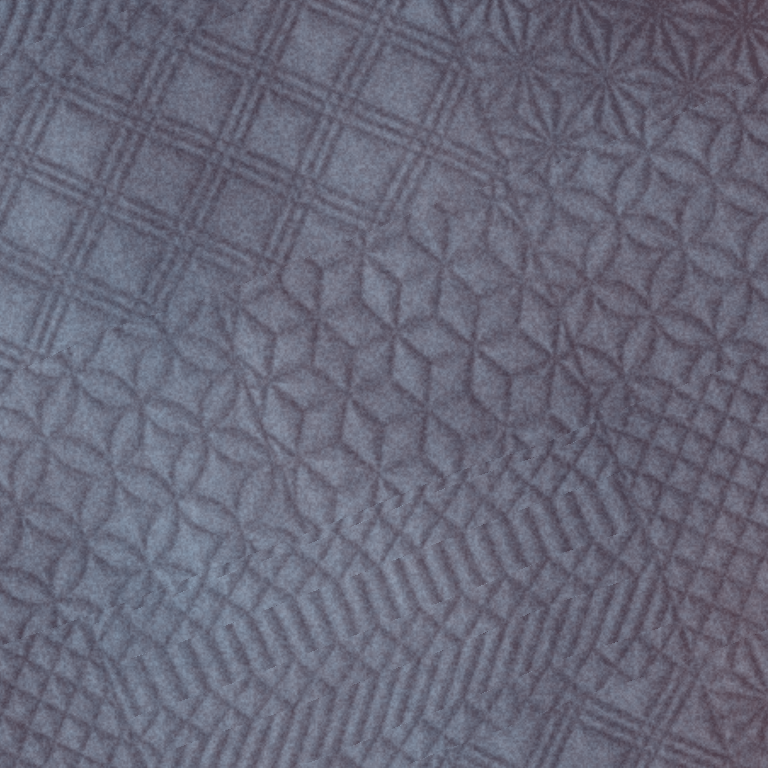
Give the GLSL for this texture, as a WebGL 1 fragment shader.

```glsl
precision highp float;
// Slate blue quilted cloth: slanted patches of plaid, stars, circles, cubes, slats and checks.
uniform vec2 u_resolution;

const float ROWS = 3.01;      // patch rows per canvas side
const float TILT = 0.367;     // slant of the patchwork
const float RIGHT_SEAM = 1.608;
const float CUBE_SEAM = 0.3725;
const float SLAT_SEAM = -0.537;
const vec3 SHADOW = vec3(0.335, 0.315, 0.375);
const vec3 LIGHT = vec3(0.515, 0.55, 0.62);

float hash(vec2 p) {
  vec3 q = fract(p.xyx * vec3(0.1031, 0.1030, 0.0973));
  q += dot(q, q.yzx + 33.33);
  return fract((q.x + q.y) * q.z);
}

float noise(vec2 p) {
  vec2 i = floor(p), f = fract(p);
  f = f * f * (3.0 - 2.0 * f);
  return mix(mix(hash(i), hash(i + vec2(1, 0)), f.x),
             mix(hash(i + vec2(0, 1)), hash(i + vec2(1, 1)), f.x), f.y);
}

vec2 rotate(vec2 p, float a) {
  float c = cos(a), s = sin(a);
  return vec2(c * p.x - s * p.y, s * p.x + c * p.y);
}

// Offset from the nearest cell centre of a square grid set on its corner
vec2 diagonalCell(vec2 p, float size) {
  return (fract(rotate(p, 0.7854) / size + 0.5) - 0.5) * size;
}

// Distance to evenly spaced lines
float lines(float x, float gap) {
  return (0.5 - abs(fract(x / gap) - 0.5)) * gap;
}

// Offset from the nearest node of a unit triangular lattice
vec2 hexCell(vec2 p) {
  vec2 r = vec2(1.732, 1.0);
  vec2 a = mod(p + 0.5 * r, r) - 0.5 * r;
  vec2 b = mod(p, r) - 0.5 * r;
  return dot(a, a) < dot(b, b) ? a : b;
}

// Three lines through a node
float rays(vec2 q) {
  return min(abs(q.y), min(abs(0.866 * q.x - 0.5 * q.y), abs(0.866 * q.x + 0.5 * q.y)));
}

float plaid(vec2 p) {
  vec2 q = 0.1768 - abs(diagonalCell(p, 0.3536));
  vec2 d = min(q, abs(q - 0.05));
  return min(d.x, d.y);
}

float circles(vec2 p, float size) {
  vec2 q = abs(diagonalCell(p, size));
  float r = size * 0.7071;
  float arcs = min(abs(length(q - vec2(size, 0.0)) - r), abs(length(q - vec2(0.0, size)) - r));
  return min(arcs, abs(length(q) - r));
}

float cubes(vec2 p, float size) {
  return rays(hexCell(p / size)) * size;
}

float stars(vec2 p, float size) {
  vec2 q = hexCell(p / size);
  return min(rays(q), rays(q.yx)) * size;
}

float checks(vec2 p, float size) {
  vec2 q = 0.5 * size - abs(diagonalCell(p, size));
  return min(q.x, q.y);
}

// Zigzag slats, joined by a chain of diamonds at each bend
float slats(vec2 p, float gap) {
  float x = p.x + 0.38 * p.y;
  float t = abs(fract(p.y / 0.8) - 0.5) * 0.8;
  float bend = min(t, 0.4 - t);
  float diamonds = min(lines(x + bend, 2.0 * gap), lines(x - bend, 2.0 * gap)) * 0.707;
  return bend < gap ? diamonds : lines(x + 0.41 * (t - gap) + gap, gap) * 0.92;
}

// Distance to the nearest stitch line or patch edge
float stitches(vec2 p) {
  float row = mod(floor(p.y), 3.0);
  vec2 c = vec2(p.x, fract(p.y));
  float d, seam = abs(c.x - RIGHT_SEAM);
  if (row < 0.5) {
    d = c.x < RIGHT_SEAM ? plaid(c - vec2(0.604, 0.25)) : stars(c - vec2(2.12, 0.76), 0.333);
  } else if (row < 1.5) {
    bool inCubes = c.x > CUBE_SEAM && c.x < RIGHT_SEAM;
    d = inCubes ? cubes((c - vec2(0.718, 0.23)) * vec2(1.08, 1.0), 0.333)
                : circles(c - vec2(-0.045, 0.098), 0.2828);
    seam = min(seam, abs(c.x - CUBE_SEAM));
  } else {
    bool inSlats = c.x > SLAT_SEAM && c.x < RIGHT_SEAM;
    d = inSlats ? slats(c - vec2(0.0, 0.13), 0.09) : checks(c, 0.1179);
    seam = min(seam, abs(c.x - SLAT_SEAM));
  }
  float rowEdge = min(c.y, 1.0 - c.y) + 0.025;
  return min(d, min(seam, rowEdge));
}

// Padded height with uneven stitch depth and loose wrinkles
float height(vec2 p) {
  vec2 warp = vec2(noise(p * 2.3), noise(p * 2.3 + 17.0)) - 0.5;
  vec2 q = rotate(p, TILT) + 0.035 * warp - vec2(0.0, 0.3725);
  float d = stitches(q);
  float puff = 1.0 - exp(-sqrt(d * d + 0.00004) / 0.032);
  float depth = mix(0.65, 1.0, noise(p * 3.7 + 5.0));
  return puff * depth + 0.22 * noise(q * vec2(11.0, 8.0)) + 0.1 * noise(p * 31.0);
}

void main() {
  vec2 uv = gl_FragCoord.xy / u_resolution;
  vec2 p = vec2(uv.x, 1.0 - uv.y) * ROWS;

  // Relief lit along the rows from the left, with darker grooves
  vec2 e = vec2(0.0088, -0.0032);
  float front = height(p + e), back = height(p - e);
  float tone = 0.5 + 1.05 * (front - back) + 0.55 * (0.5 * (front + back) - 0.72);

  // Broad light, brighter at the lower left, and woven grain
  float corner = distance(uv, vec2(0.25, 0.38));
  tone += 0.3 * (noise(p * 1.3 + 9.0) - 0.5) + 0.48 * (0.38 - corner);
  tone += 0.34 * (noise(p * 75.0) - 0.5) + 0.36 * (noise(p * 150.0) - 0.5);

  // Warmer cast toward the right, with a faint mottle
  float warm = 0.8 * (uv.x - 0.5) + 0.8 * (noise(p * 1.7 + 31.0) - 0.5);
  warm += 0.7 * (noise(p * 48.0 + 7.0) - 0.5);
  vec3 color = mix(SHADOW, LIGHT, clamp(tone, -0.25, 1.25));
  color += warm * vec3(0.025, -0.008, -0.018);
  gl_FragColor = vec4(color, 1.0);
}
```
